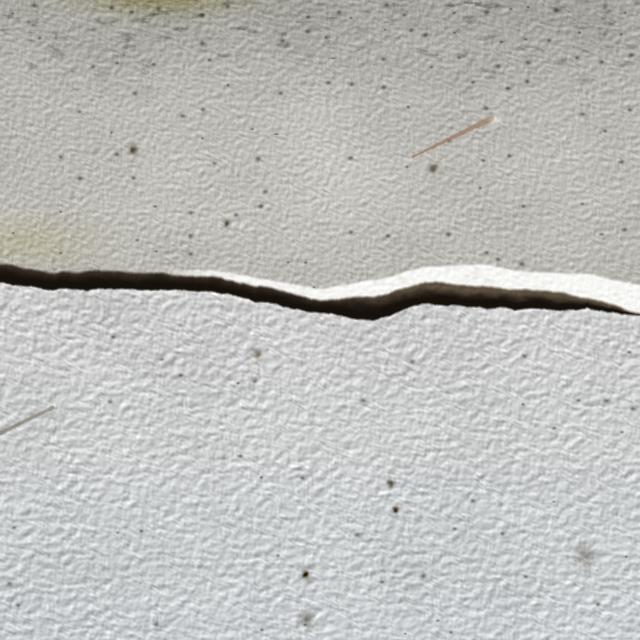
A Shadertoy shader for this texture:

```glsl
#define GRAIN_SCALE vec2(72.0, 94.0)
#define GRAIN_DEPTH 0.21
#define LIGHT_STEP vec2(-0.0030, 0.0048)
#define UPPER_WALL vec3(0.725, 0.720, 0.695)
#define LOWER_WALL vec3(0.795, 0.800, 0.795)
#define LIP_WHITE vec3(0.97, 0.97, 0.96)
#define CRACK_BROWN vec3(0.36, 0.31, 0.25)
#define CRACK_BLACK vec3(0.085, 0.065, 0.045)
#define EDGE_ROUGHNESS 0.0045
#define PIT_CELLS 26.0

vec2 hash2(vec2 p) {
    p = vec2(dot(p, vec2(127.1, 311.7)), dot(p, vec2(269.5, 183.3)));
    return fract(sin(p) * 43758.5);
}

float gradientNoise(vec2 p) {
    vec2 i = floor(p), f = fract(p);
    vec2 u = f * f * f * (f * (f * 6.0 - 15.0) + 10.0);
    vec2 e = vec2(0.0, 1.0);
    float a = dot(hash2(i) * 2.0 - 1.0, f);
    float b = dot(hash2(i + e.yx) * 2.0 - 1.0, f - e.yx);
    float c = dot(hash2(i + e.xy) * 2.0 - 1.0, f - e.xy);
    float d = dot(hash2(i + e.yy) * 2.0 - 1.0, f - e.yy);
    return mix(mix(a, b, u.x), mix(c, d, u.x), u.y);
}

float fbm(vec2 p) {
    float sum = 0.0, amp = 1.0;
    for (int i = 0; i < 4; i++) {
        sum += amp * gradientNoise(p);
        p = mat2(1.6, 1.2, -1.2, 1.6) * p + 7.3;
        amp *= 0.5;
    }
    return sum;
}

float plasterHeight(vec2 p, float fineness) {
    vec2 q = p * GRAIN_SCALE;
    q += 0.7 * gradientNoise(q * 0.35);
    float coarse = gradientNoise(q) + 0.5 * gradientNoise(q * 2.1 + 9.0);
    float fine = gradientNoise(q * 1.5 + 31.0) + 0.5 * gradientNoise(q * 2.9);
    return mix(coarse, fine * 0.8, fineness);
}

// Heights along the crack: lip top, cavity top, cavity bottom
vec3 crackProfile(float x) {
    const vec3 knots[13] = vec3[13](
        vec3(0.591, 0.588, 0.559), vec3(0.578, 0.575, 0.548), vec3(0.582, 0.579, 0.549),
        vec3(0.579, 0.574, 0.547), vec3(0.578, 0.566, 0.543), vec3(0.563, 0.551, 0.527),
        vec3(0.548, 0.531, 0.510), vec3(0.562, 0.538, 0.500), vec3(0.583, 0.560, 0.526),
        vec3(0.586, 0.553, 0.519), vec3(0.574, 0.548, 0.517), vec3(0.572, 0.536, 0.516),
        vec3(0.555, 0.510, 0.507));
    float s = clamp(x, 0.0, 0.9999) * 12.0;
    int i = int(s);
    float f = fract(s);
    return mix(knots[i], knots[i + 1], mix(f, smoothstep(0.0, 1.0, f), 0.5));
}

// Distance to a segment, and position along it
vec2 segment(vec2 p, vec2 a, vec2 b) {
    float t = clamp(dot(p - a, b - a) / dot(b - a, b - a), 0.0, 1.0);
    return vec2(length(p - mix(a, b, t)), t);
}

float blob(vec2 p, vec2 center, vec2 radius) {
    vec2 d = (p - center) / radius;
    return exp(-dot(d, d));
}

vec3 addMarks(vec3 col, vec2 p, float upper) {
    // Scattered pits, denser near the top
    vec2 cell = floor(p * PIT_CELLS);
    vec2 rnd = hash2(cell + 4.0);
    vec2 pit = (cell + 0.2 + 0.6 * hash2(cell + 17.0)) / PIT_CELLS;
    float chance = mix(0.13, 0.22 + 0.4 * smoothstep(0.75, 1.0, p.y), upper);
    float pitSize = mix(0.0015, 0.0036, rnd.y);
    col *= 1.0 - 0.42 * step(rnd.x, chance) * blob(p, pit, pitSize * vec2(1.3, 1.0));

    // Larger chips: x, y, radius, darkness
    const vec4 chips[9] = vec4[9](
        vec4(0.208, 0.766, 0.007, 0.60), vec4(0.677, 0.737, 0.007, 0.50),
        vec4(0.477, 0.102, 0.006, 0.95), vec4(0.479, 0.033, 0.011, 0.38),
        vec4(0.914, 0.133, 0.016, 0.27), vec4(0.610, 0.245, 0.006, 0.60),
        vec4(0.618, 0.203, 0.005, 0.80), vec4(0.354, 0.651, 0.005, 0.65),
        vec4(0.402, 0.447, 0.007, 0.45));
    vec2 wobble = 0.004 * vec2(gradientNoise(p * 110.0), gradientNoise(p * 110.0 + 40.0));
    for (int i = 0; i < 9; i++) {
        float chip = blob(p + wobble, chips[i].xy, chips[i].z * vec2(0.85, 1.0));
        col *= 1.0 - chips[i].w * chip * vec3(0.92, 1.0, 1.12);
    }

    // Rusty scratch and pale end, then the groove at the left edge
    vec2 rust = segment(p + wobble * 0.5, vec2(0.645, 0.755), vec2(0.768, 0.815));
    float rustWidth = mix(0.0025, 0.0065, rust.y);
    col = mix(col, vec3(0.60, 0.47, 0.39), 0.72 * smoothstep(rustWidth, rustWidth * 0.3, rust.x));
    col += 0.14 * blob(p, vec2(0.773, 0.813), vec2(0.009, 0.006));
    vec2 groove = segment(p + wobble * 0.4, vec2(-0.01, 0.318), vec2(0.082, 0.363));
    col = mix(col, vec3(0.49, 0.47, 0.41), 0.65 * smoothstep(0.0045, 0.001, groove.x));
    return col;
}

void mainImage(out vec4 fragColor, in vec2 fragCoord) {
    vec2 p = fragCoord / iResolution.xy;
    float aa = 1.0 / iResolution.y;

    // Crack edges with uneven breakage
    vec3 edge = crackProfile(p.x);
    float rough = fbm(vec2(p.x * 42.0, 2.5));
    edge.x += EDGE_ROUGHNESS * 0.6 * fbm(vec2(p.x * 34.0, 8.5));
    edge.y += EDGE_ROUGHNESS * 0.9 * fbm(vec2(p.x * 36.0, 5.5));
    edge.z += EDGE_ROUGHNESS * rough;
    float upper = smoothstep(-0.01, 0.01, p.y - 0.5 * (edge.y + edge.z));

    // Wall tone, broad mottling and raking light
    vec3 col = mix(LOWER_WALL, UPPER_WALL, upper);
    col += 0.035 * fbm(p * 5.0) + 0.025 * fbm(p * vec2(9.0, 22.0));
    col += upper * 0.03 * blob(p, vec2(0.42, 0.72), vec2(0.3, 0.12));
    col -= 0.07 * smoothstep(0.82, 1.0, p.y);
    col += vec3(-0.01, 0.0, 0.012) * (1.0 - upper) * smoothstep(0.5, 0.0, p.y);
    float relief = plasterHeight(p, upper) - plasterHeight(p + LIGHT_STEP, upper);
    col += GRAIN_DEPTH * mix(1.0, 0.72, upper) * relief;
    col += 0.035 * gradientNoise(p * 210.0);

    // Weathered streaks and stains
    float streaks = smoothstep(0.1, 0.6, fbm(p * vec2(28.0, 75.0)));
    col -= 0.16 * streaks * smoothstep(0.78, 0.98, p.y);
    col -= vec3(0.08, 0.09, 0.19) * blob(p, vec2(0.25, 1.0), vec2(0.12, 0.022));
    col -= vec3(0.00, 0.015, 0.07) * blob(p, vec2(0.04, 0.62), vec2(0.09, 0.035));
    col = addMarks(col, p, upper);

    // Bright broken lip
    float lipAmount = smoothstep(0.20, 0.38, p.x);
    float lip = smoothstep(-0.0015 - aa, 0.0015 + aa, edge.x - p.y) * step(edge.z, p.y);
    vec3 lipColor = LIP_WHITE + 0.07 * relief - 0.05 * smoothstep(0.1, 0.6, fbm(p * 45.0));
    col = mix(col, lipColor, lip * lipAmount);

    // Cavity: brown upper face falling into black
    float depth = clamp((edge.y - p.y) / max(edge.y - edge.z, 0.001), 0.0, 1.0);
    float blackStart = mix(-0.5, 0.15, smoothstep(0.5, 0.68, p.x));
    float shade = smoothstep(blackStart, 0.72, depth + 0.18 * fbm(p * vec2(35.0, 70.0)));
    vec3 cavity = mix(CRACK_BROWN, CRACK_BLACK, shade);
    cavity += 0.05 * relief * (1.0 - shade);
    float inside = smoothstep(-0.003, 0.004, edge.y - p.y)
                 * smoothstep(-0.001 - aa, 0.001 + aa, p.y - edge.z);
    col = mix(col, cavity, inside);

    // Sunlit rim under the crack
    float below = edge.z - p.y;
    col += 0.06 * smoothstep(0.0, 0.002, below) * smoothstep(0.010, 0.002, below);
    fragColor = vec4(clamp(col, 0.0, 1.0), 1.0);
}
```
